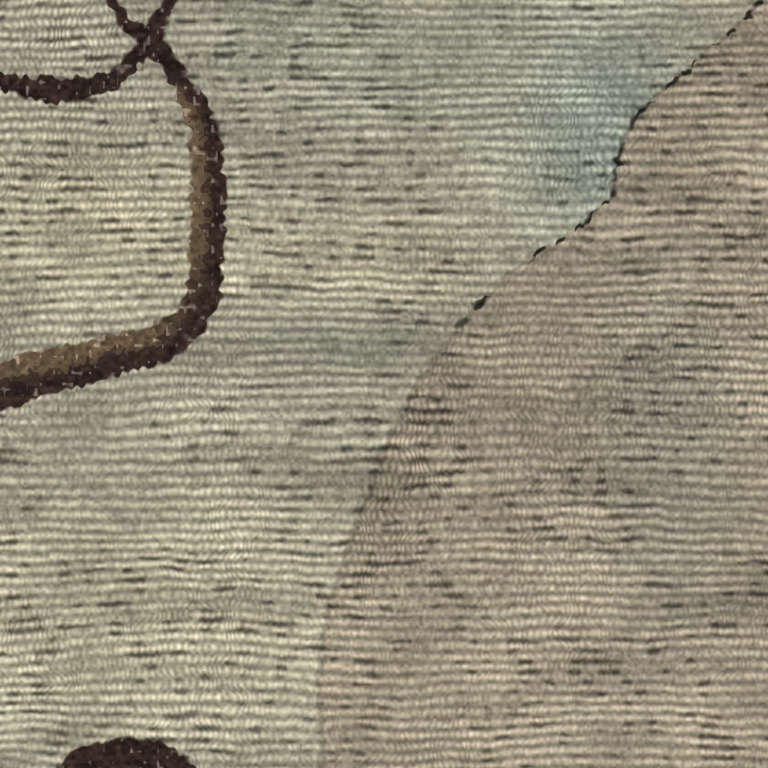
Write a Shadertoy shader that draws this texture.

```glsl
// Worn woven cloth: pale ribbed threads, a slanting seam between two dyed fields,
// and dark cords. Distance to tapered polylines places the cords; wavy
// rows, uneven beads and value noise build the weave over soft stains.

const float ROWS = 69.0, BEADS = 122.0, TAU = 6.28319;

// Cord points: x, y, half width
const vec3 LOOP[9] = vec3[9](
  vec3(.228, 1.01, .009), vec3(.195, .948, .011), vec3(.238, .893, .013),
  vec3(.267, .83, .019), vec3(.273, .74, .022), vec3(.265, .62, .022),
  vec3(.246, .578, .023), vec3(.205, .552, .024), vec3(-.03, .49, .033));
const vec3 BRANCH[9] = vec3[9](
  vec3(.145, 1.01, .008), vec3(.163, .967, .009), vec3(.195, .945, .011),
  vec3(.169, .915, .011), vec3(.148, .899, .012), vec3(.125, .888, .013),
  vec3(.08, .882, .016), vec3(.03, .887, .013), vec3(-.03, .9, .011));

// Seam points, from bottom to top
const vec2 SEAM[13] = vec2[13](
  vec2(.419, -.01), vec2(.417, .128), vec2(.427, .212), vec2(.462, .31),
  vec2(.495, .401), vec2(.534, .486), vec2(.605, .581), vec2(.664, .646),
  vec2(.729, .687), vec2(.797, .742), vec2(.812, .831), vec2(.898, .915),
  vec2(1.01, 1.01));

float hash(vec2 p) {
  vec3 q = fract(p.xyx * .1031);
  q += dot(q, q.yzx + 33.33);
  return fract((q.x + q.y) * q.z);
}

float noise(vec2 p) {
  vec2 i = floor(p), f = fract(p);
  f = f * f * (3.0 - 2.0 * f);
  return mix(mix(hash(i), hash(i + vec2(1, 0)), f.x),
             mix(hash(i + vec2(0, 1)), hash(i + vec2(1, 1)), f.x), f.y);
}

float fbm(vec2 p) {
  float sum = 0.0, amp = .5;
  for (int i = 0; i < 4; i++) {
    sum += amp * noise(p);
    p = p * 2.03 + 17.3;
    amp *= .5;
  }
  return sum;
}

// Soft ellipse: center in xy, radii in zw
float stain(vec2 p, vec4 e) {
  vec2 q = (p - e.xy) / e.zw;
  return exp(-dot(q, q));
}

// Distance to the cord's edge, and signed offset from its middle
vec2 cord(vec2 p, vec3 path[9]) {
  vec2 nearest = vec2(1);
  for (int i = 0; i < 8; i++) {
    vec2 along = path[i + 1].xy - path[i].xy, q = p - path[i].xy;
    float t = clamp(dot(q, along) / dot(along, along), 0.0, 1.0);
    float d = length(q - along * t) - mix(path[i].z, path[i + 1].z, t);
    float side = (along.x * q.y - along.y * q.x) / length(along);
    if (d < nearest.x) nearest = vec2(d, side);
  }
  return nearest;
}

float seamX(float y) {
  float x = SEAM[0].x;
  for (int i = 0; i < 12; i++) {
    vec2 a = SEAM[i], b = SEAM[i + 1];
    if (y >= a.y) x = mix(a.x, b.x, min((y - a.y) / (b.y - a.y), 1.0));
  }
  return x;
}

// Dyed ground; right is 0 on the left field and 1 past the seam
vec3 ground(vec2 p, float right) {
  vec3 left = vec3(.61, .592, .515), brown = vec3(.59, .548, .475);
  left = mix(left, vec3(.69, .655, .55), .7 * stain(p, vec4(.12, .72, .16, .11)));
  left = mix(left, vec3(.67, .635, .54), .7 * stain(p, vec4(.47, .67, .19, .07)));
  left = mix(left, vec3(.66, .63, .535), .6 * stain(p, vec4(.18, .2, .28, .16)));
  left = mix(left, vec3(.55, .55, .49), .6 * stain(p, vec4(.48, .93, .32, .15)));
  left = mix(left, vec3(.57, .61, .57), .75 * stain(p, vec4(.79, .82, .12, .16)));
  left = mix(left, vec3(.49, .485, .425), .75 * stain(p, vec4(.42, .55, .25, .06)));
  brown = mix(brown, vec3(.47, .46, .41), .65 * stain(p, vec4(.87, .42, .1, .24)));
  brown = mix(brown, vec3(.63, .59, .515), .5 * stain(p, vec4(.68, .24, .13, .2)));
  return mix(left, brown, right) * (.91 + .32 * fbm(p * vec2(9, 13)));
}

// Brightness of uneven rows; coarse brings out staggered beads
float weave(vec2 p, float coarse) {
  float warp = .022 * noise(p * vec2(4, 6)) + .006 * noise(p * 19.0) + .003 * noise(p * 55.0);
  float y = (p.y + warp) * ROWS, row = floor(y);
  float rib = .5 - .5 * cos(TAU * y);
  float worn = smoothstep(.2, .8, noise(p * vec2(11, 24)));
  float streak = noise(vec2(p.x * 26.0, row * 5.3)) - .5;
  float strand = noise(vec2(p.x * BEADS * 1.3, row * 7.7)) - .5;
  float bead = cos(TAU * (p.x * BEADS + .5 * row + 1.8 * noise(p * 45.0)));
  float grain = noise(p * vec2(210, 240)) - .5;
  float gap = smoothstep(.52, .85, noise(p * vec2(60, 80))) * smoothstep(.3, .65, noise(p * 9.0));
  return .83 + rib * (mix(.19, .37, worn) + .13 * streak + .2 * strand)
    + mix(.045, .16, coarse) * bead * (.4 + .6 * rib) + .24 * grain - .32 * gap * (1.0 - rib);
}

void mainImage(out vec4 fragColor, in vec2 fragCoord) {
  vec2 p = fragCoord / iResolution.xy;
  float soft = max(1.2 / iResolution.y, .0025);
  vec2 ragged = p + .01 * (vec2(noise(p * vec2(45, 130)), noise(p * vec2(150, 60))) - .5);

  // Fields and weave
  float seam = ragged.x - seamX(ragged.y);
  float right = smoothstep(-.007, .007, seam);
  float strip = right * stain(p, vec4(seamX(p.y) + .035, .39, .06, .16));
  float knot = stain(p, vec4(.09, .96, .09, .05));
  float patchy = .45 * smoothstep(.55, .8, noise(p * vec2(7, 6) + 3.0));
  vec3 color = ground(p, right) * weave(p, max(patchy, max(strip, knot)));
  color *= 1.0 - .12 * strip;

  // Seam: broken dark stitches above, a faint crease below
  float open = smoothstep(.55, .6, p.y);
  float stitch = smoothstep(.38, .65, noise(p * vec2(85, 95) + 4.0));
  float slit = 1.0 - smoothstep(.001, .008, abs(seam));
  color *= 1.0 - slit * mix(.15, .12 + .6 * stitch, open);

  // Cords, with a lighter strand along the loop's inner side
  vec2 loop = cord(ragged, LOOP);
  float branch = cord(ragged, BRANCH).x;
  float mound = (length((ragged - vec2(.165, -.03)) / vec2(.1, .07)) - 1.0) * .07;
  float other = min(branch, mound), edge = min(loop.x, other);
  float threads = .6 * noise(p * vec2(130, 150)) + .4 * noise(p * 220.0);
  vec3 dye = mix(vec3(.1, .07, .07), vec3(.3, .235, .2), threads);
  float inner = smoothstep(.003, -.007, loop.y + .03 * (threads - .5));
  inner *= smoothstep(.91, .86, p.y) * (1.0 - .85 * stain(p, vec4(.265, .6, .05, .045)));
  dye = mix(dye, vec3(.4, .335, .255) * (.65 + .7 * threads), inner * step(loop.x, other));
  dye += .25 * smoothstep(.72, .97, noise(p * vec2(170, 140) + 31.0));
  color = mix(color, dye, smoothstep(soft, -soft, edge));
  fragColor = vec4(clamp(color, 0.0, 1.0), 1.0);
}
```
